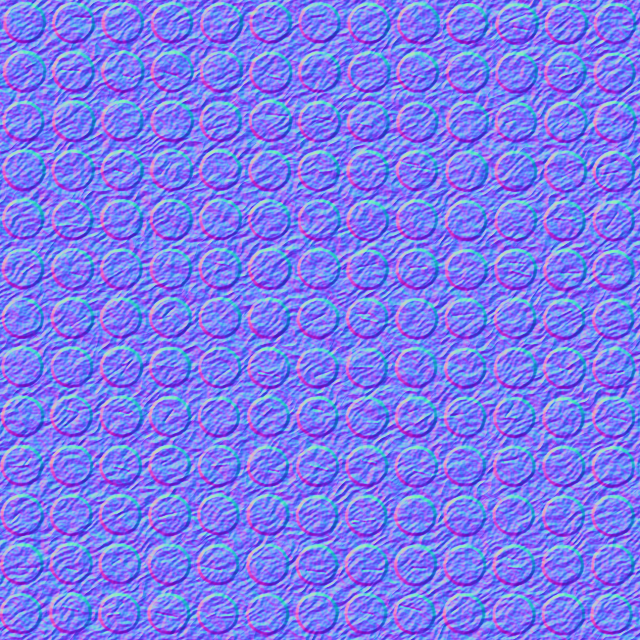
Give the GLSL for this texture map, as a Shadertoy shader.

```glsl
// Normal map of a studded rubber sheet: a 13 by 13 grid of raised round studs
// over crumpled, diagonally grained ground. A height field is built from disc
// profiles, gradient noise and scratches, then its slopes are coded as colour.

#define REPEATS 13.0
#define STUD_RADIUS 0.395
#define RIM_WIDTH 0.075
#define STUD_HEIGHT 0.066
#define GRAIN_ANGLE 0.62
#define GRAIN_DEPTH 0.050
#define PITTING_DEPTH 0.019
#define CREASE_DEPTH 0.075
#define SCRATCH_DEPTH 0.026
#define SCRATCH_CHANCE 0.33
#define SLOPE_STEP 0.013

vec2 hash2(vec2 p) {
    vec3 q = fract(p.xyx * vec3(0.1031, 0.1030, 0.0973));
    q += dot(q, q.yzx + 33.33);
    return fract((q.xx + q.yz) * q.zy);
}

// Dot product of a random unit direction at a lattice corner with the offset
float cornerRamp(vec2 corner, vec2 offset) {
    float angle = 6.2832 * hash2(corner + 71.0).x;
    return dot(vec2(cos(angle), sin(angle)), offset);
}

float gradientNoise(vec2 p) {
    vec2 i = floor(p), f = p - i;
    vec2 w = f * f * f * (f * (f * 6.0 - 15.0) + 10.0);
    vec2 e = vec2(1.0, 0.0);
    return mix(mix(cornerRamp(i, f), cornerRamp(i + e, f - e), w.x),
               mix(cornerRamp(i + e.yx, f - e.yx), cornerRamp(i + 1.0, f - 1.0), w.x), w.y);
}

float segmentDistance(vec2 p, vec2 halfSegment) {
    float t = clamp(dot(p, halfSegment) / dot(halfSegment, halfSegment), -1.0, 1.0);
    return length(p - halfSegment * t);
}

// Occasional scratches, mostly level or along the grain
float scratches(vec2 local, vec2 cell) {
    float depth = 0.0;
    for (int k = 0; k < 2; k++) {
        vec2 chance = hash2(cell + 19.0 * float(k) + 5.0);
        vec2 shape = hash2(cell + 37.0 * float(k) + 11.0);
        float angle = mix(-0.25, 1.0, shape.x * shape.x);
        vec2 halfSegment = mix(0.08, 0.22, shape.y) * vec2(cos(angle), sin(angle));
        vec2 center = 0.3 * (hash2(cell + 53.0 * float(k)) - 0.5);
        float d = segmentDistance(local - center, halfSegment) / 0.026;
        depth += step(chance.x, SCRATCH_CHANCE) * sign(chance.y - 0.4) * exp(-d * d);
    }
    return depth;
}

// Surface height; one unit of p is one repeat
float surfaceHeight(vec2 p) {
    vec2 cell = floor(p);
    vec2 variation = hash2(cell) - 0.5;
    vec2 local = p - cell - 0.5;
    float edge = length((local - 0.02 * variation) * vec2(0.98, 1.01))
               - STUD_RADIUS - 0.012 * variation.x;

    // Stud with a shallow groove around its foot
    float stud = 1.0 - smoothstep(-0.5 * RIM_WIDTH, 0.5 * RIM_WIDTH, edge);
    float groove = exp(-pow((edge - 0.045) / 0.045, 2.0));
    float height = STUD_HEIGHT * (stud - 0.16 * groove);

    // Diagonal grain, bent by a slow warp
    float warp = gradientNoise(p * 2.3 + 40.0);
    float c = cos(GRAIN_ANGLE), s = sin(GRAIN_ANGLE);
    vec2 grain = vec2(c * p.x + s * p.y, c * p.y - s * p.x);
    grain.y += 0.12 * warp;
    height += GRAIN_DEPTH * gradientNoise(grain * vec2(4.2, 10.0));
    height += PITTING_DEPTH * gradientNoise(p * vec2(13.0, 16.0) + 9.0);

    // Folds and soft swells between the studs
    float ground = smoothstep(-0.02, 0.12, edge);
    float fold = abs(gradientNoise(grain * vec2(2.6, 5.5) + 23.0));
    float swell = gradientNoise(p * vec2(1.7, 2.6) + 61.0);
    height += CREASE_DEPTH * (mix(0.25, 1.0, ground) * (0.22 - fold) + 0.7 * swell);

    return height - SCRATCH_DEPTH * scratches(local, cell);
}

void mainImage(out vec4 fragColor, in vec2 fragCoord) {
    vec2 uv = fragCoord / iResolution.xy;

    // Grid with a slight lean
    vec2 p = REPEATS * uv + vec2(0.07 * (1.0 - uv.y), 0.03 * uv.x - 0.045);

    // Central differences give the slope
    vec2 e = vec2(SLOPE_STEP, 0.0);
    vec2 slope = vec2(surfaceHeight(p + e) - surfaceHeight(p - e),
                      surfaceHeight(p + e.yx) - surfaceHeight(p - e.yx)) / (2.0 * SLOPE_STEP);

    // Red rises with x slope, green falls with y slope
    vec3 normal = normalize(vec3(slope.x - 0.03, -slope.y - 0.04, 1.0));
    fragColor = vec4(0.5 + 0.5 * normal, 1.0);
}
```
